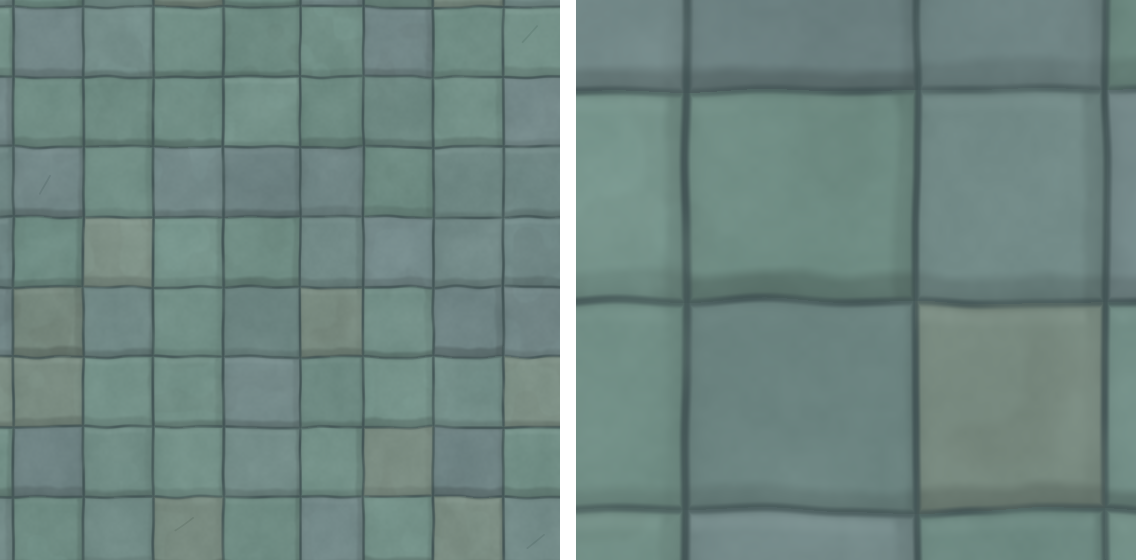
Left, the full canvas; right, a detail of the centre.
Write a Shadertoy shader that draws this texture.

```glsl
// Eight by eight glazed wall tiles in muted grey-green with thin dark joints.
// Each cell gets a hashed tint, a soft shaded lower and right rim, a faint top
// highlight and cloudy glaze; periodic noise bends and fades the joints.

#define TILES 8.0
#define GRID_ORIGIN vec2(0.19, 0.90)
#define COLUMN_SHIFT 0.11
#define JOINT_WIDTH 0.017
#define JOINT_WOBBLE 0.028
#define RIM_DEPTH 0.12
#define TINT_AMOUNT 0.80
#define CLOUD_AMOUNT 0.055
#define GLAZE vec3(0.455, 0.545, 0.522)
#define JOINT vec3(0.255, 0.325, 0.330)

float hash(vec2 p) {
    vec3 q = fract(p.xyx * vec3(0.1031, 0.1030, 0.0973));
    q += dot(q, q.yzx + 33.33);
    return fract((q.x + q.y) * q.z);
}

// Value noise that repeats after the given number of lattice cells.
float noise(vec2 p, vec2 period) {
    vec2 i = floor(p), f = fract(p);
    f = f * f * (3.0 - 2.0 * f);
    vec2 a = mod(i, period), b = mod(i + 1.0, period);
    return mix(mix(hash(a), hash(vec2(b.x, a.y)), f.x),
               mix(hash(vec2(a.x, b.y)), hash(b), f.x), f.y);
}

// Noise with a whole number of lattice cells per tile.
float tileNoise(vec2 p, vec2 perTile) {
    return noise(p * perTile, TILES * perTile);
}

float clouds(vec2 p) {
    return 0.5 * tileNoise(p, vec2(2.0)) + 0.3 * tileNoise(p, vec2(5.0))
         + 0.2 * tileNoise(p, vec2(11.0));
}

// Per-tile glaze: green, blue-grey or sandy, with a small change in value.
vec3 tileColor(vec2 id) {
    float hue = hash(id + 17.0);
    vec3 tint = mix(vec3(-0.015, 0.016, 0.002), vec3(-0.008, -0.018, 0.014),
                    smoothstep(0.30, 0.75, hue));
    tint = mix(tint, vec3(0.028, 0.004, -0.018), step(0.87, hue));
    float value = (hash(id + 41.0) - 0.5) * 0.045;
    return GLAZE + TINT_AMOUNT * (tint + value);
}

// Thin diagonal scratch on a few tiles.
float scratch(vec2 f, vec2 id) {
    vec2 c = f - 0.35 - 0.3 * vec2(hash(id + 5.0), hash(id + 9.0));
    float angle = mix(0.5, 1.1, hash(id + 13.0));
    vec2 dir = vec2(cos(angle), sin(angle));
    float along = clamp(dot(c, dir), -0.15, 0.15);
    float line = 1.0 - smoothstep(0.004, 0.022, length(c - along * dir));
    return line * step(0.93, hash(id + 29.0));
}

void mainImage(out vec4 fragColor, in vec2 fragCoord) {
    vec2 p = fragCoord / iResolution.xy * TILES - GRID_ORIGIN;

    // Displace one column joint, then bend all joints slightly.
    p.x -= COLUMN_SHIFT * max(0.0, 1.0 - abs(p.x - 4.0));
    vec2 bend = vec2(tileNoise(p + 3.0, vec2(1.0, 3.0)),
                     tileNoise(p + 6.0, vec2(3.0, 1.0))) - 0.5;
    vec2 q = p + JOINT_WOBBLE * vec2(0.6, 1.3) * bend;
    vec2 id = mod(floor(q), TILES);
    vec2 f = fract(q);

    // Cloudy glaze and irregular stained patches.
    float cloud = clouds(p);
    vec3 color = tileColor(id) + CLOUD_AMOUNT * (cloud - 0.5);
    float patchMask = smoothstep(0.56, 0.70, tileNoise(p + 2.0, vec2(3.0)));
    color += patchMask * (hash(id + 53.0) - 0.5) * vec3(0.025, 0.035, 0.035);
    color += 0.008 * (tileNoise(p, vec2(24.0)) - 0.5);

    // Shaded rims: a lower band on every tile, side bands of varied strength.
    float ragged = 0.035 * (tileNoise(p, vec2(6.0)) - 0.5);
    float lowDepth = RIM_DEPTH * mix(0.65, 1.2, hash(id + 61.0)) + ragged;
    float sideDepth = RIM_DEPTH * mix(0.35, 1.0, hash(id + 67.0)) + ragged;
    float low = 1.0 - smoothstep(lowDepth - 0.035, lowDepth + 0.035, f.y);
    float side = 1.0 - smoothstep(sideDepth - 0.03, sideDepth + 0.03, 1.0 - f.x);
    color *= 1.0 - low * mix(0.06, 0.16, hash(id + 71.0));
    color *= 1.0 - side * mix(0.01, 0.09, hash(id + 73.0));

    // Soft light below the top joint, and broad shade near all edges.
    float top = smoothstep(0.02, 0.05, 1.0 - f.y)
              * (1.0 - smoothstep(0.06, 0.13, 1.0 - f.y));
    color += top * (1.0 - side) * mix(0.005, 0.035, hash(id + 79.0));
    vec2 edge = min(f, 1.0 - f);
    color *= 1.0 - 0.10 * exp(-min(edge.x, edge.y) * 26.0);
    color -= 0.045 * scratch(f, id);

    // Joints with uneven darkness; horizontal ones are fainter.
    vec2 wear = vec2(tileNoise(p + 1.0, vec2(1.0, 4.0)),
                     tileNoise(p + 4.0, vec2(4.0, 1.0)));
    vec2 joint = 1.0 - smoothstep(vec2(JOINT_WIDTH * 0.3),
                                  vec2(JOINT_WIDTH * 1.9), edge);
    joint *= mix(vec2(0.60, 0.40), vec2(0.95, 0.85), wear);
    color = mix(color, JOINT, max(joint.x, joint.y));

    fragColor = vec4(clamp(color, 0.0, 1.0), 1.0);
}
```
